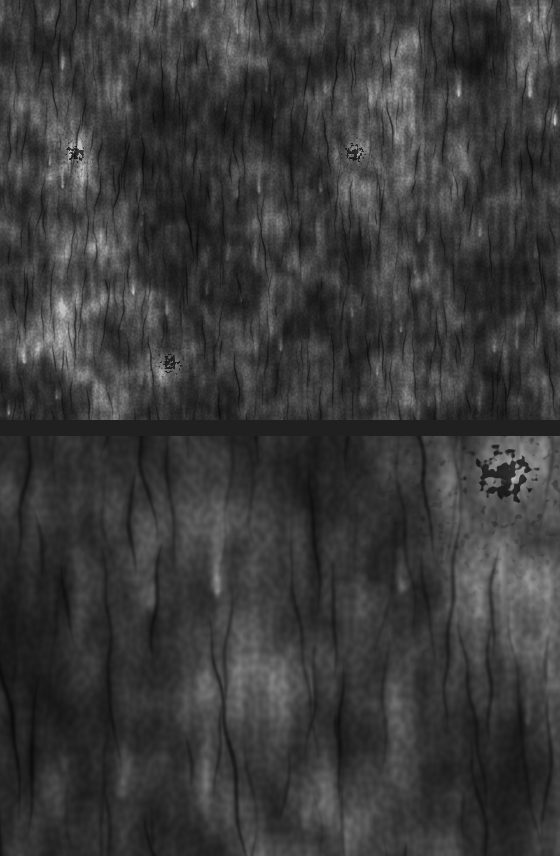
Top: the whole. Bottom: its middle third, enlarged.
Give the GLSL for this texture, as a Shadertoy shader.

```glsl
// Dark weathered bark: smoky vertical grain, thin cracks, pale flecks and speckled knots.

// Tone: all layers add up as exposure, then scale the middle grey
const float MID_GREY = 0.222;
const float CLOUD_GAIN = 1.05;
const float BLOTCH_GAIN = 0.80;
const float SMUDGE_GAIN = 0.62;
const float WISP_GAIN = 0.38;
const float STREAK_GAIN = 0.36;
const float GRAIN_GAIN = 0.26;
const float CLOUD_WARP = 0.035;

// Features, in units of the canvas height
const vec2 LONG_CRACK_CELL = vec2(0.046, 0.150);
const vec2 SHORT_CRACK_CELL = vec2(0.034, 0.080);
const float CRACK_SHARE = 0.68;
const float CRACK_WIDTH = 0.0016;
const float CRACK_LEAN = 0.32;
const float CRACK_WAVER = 0.009;
const float CRACK_DEPTH = 0.85;
const vec2 FLECK_CELL = vec2(0.085, 0.120);
const float FLECK_SHARE = 0.38;
const float FLECK_GAIN = 0.70;
const int KNOT_COUNT = 3;
const float KNOT_RADIUS = 0.021;
const float KNOT_DEPTH = 1.25;
const float HALO_RADIUS = 0.060;
const float HALO_GAIN = 1.05;

vec2 hash2(vec2 p) {
    vec3 q = fract(p.xyx * vec3(0.1031, 0.1030, 0.0973));
    q += dot(q, q.yzx + 33.33);
    return fract((q.xx + q.yz) * q.zy);
}

float cornerSlope(vec2 cell, vec2 offset) {
    float angle = 6.2832 * hash2(cell).x;
    return dot(vec2(cos(angle), sin(angle)), offset);
}

float gradientNoise(vec2 p) {
    vec2 i = floor(p), f = p - i;
    vec2 u = f * f * f * (f * (f * 6.0 - 15.0) + 10.0);
    vec2 e = vec2(1.0, 0.0);
    float low = mix(cornerSlope(i, f), cornerSlope(i + e, f - e), u.x);
    float high = mix(cornerSlope(i + e.yx, f - e.yx), cornerSlope(i + 1.0, f - 1.0), u.x);
    return mix(low, high, u.y);
}

// Tapered, wavering near-vertical lines scattered on a jittered grid
float cracks(vec2 p, vec2 cell, float seed, float pixel) {
    float ink = 0.0;
    vec2 home = floor(p / cell);
    for (int y = -1; y <= 1; y++)
    for (int x = -1; x <= 1; x++) {
        vec2 id = home + vec2(x, y);
        vec2 jitter = hash2(id + seed), kind = hash2(id + seed + 57.0);
        vec2 choice = hash2(id + seed + 173.0);
        if (choice.x > CRACK_SHARE) continue;
        vec2 d = p - (id + jitter) * cell;
        float t = d.y / (cell.y * mix(0.25, 0.8, kind.x));
        float taper = max(0.0, 1.0 - t * t);
        float waver = gradientNoise(vec2(jitter.x * 40.0 + seed, p.y * 21.0));
        float lean = (kind.y - 0.5) * CRACK_LEAN;
        float off = d.x - lean * d.y - waver * CRACK_WAVER;
        float width = max(CRACK_WIDTH * (0.5 + 0.7 * taper), 0.55 * pixel);
        float line = exp(-off * off / (width * width));
        float shade = 0.22 * exp(-off * off / (12.0 * width * width));
        ink = max(ink, (line + shade) * taper * mix(0.2, 1.0, choice.y));
    }
    return ink;
}

// Pale drops with a crisp lower tip and a tail fading upward
float flecks(vec2 p) {
    float glow = 0.0;
    vec2 home = floor(p / FLECK_CELL);
    for (int y = -1; y <= 1; y++)
    for (int x = -1; x <= 1; x++) {
        vec2 id = home + vec2(x, y);
        vec2 kind = hash2(id + 211.0);
        vec2 d = p - (id + hash2(id + 137.0)) * FLECK_CELL;
        float t = clamp(d.y / mix(0.03, 0.085, kind.y), 0.0, 1.0);
        float width = mix(0.003, 0.0065, kind.y) * (0.5 + 0.5 * smoothstep(0.0, 0.25, t));
        float body = smoothstep(0.0, 0.15, t) * (1.0 - t) * exp(-d.x * d.x / (width * width));
        glow += body * step(kind.x, FLECK_SHARE) * mix(0.5, 1.6, kind.x / FLECK_SHARE);
    }
    return glow;
}

// Bright halo around a crumbly dark core
float knots(vec2 p) {
    float exposure = 0.0;
    float crumbs = gradientNoise(p * 120.0) + 0.7 * gradientNoise(p * 230.0 + 7.0);
    float ragged = gradientNoise(p * vec2(22.0, 14.0) + 31.0);
    for (int i = 0; i < KNOT_COUNT; i++) {
        float n = float(i);
        vec2 center = vec2(mod(0.18 + 0.665 * n, 1.105), 0.635 - 0.5 * step(1.5, n));
        vec2 d = p - center;
        float r = length(d * vec2(1.0, 1.15));
        float halo = exp(-length(d * vec2(1.15, 0.8)) / HALO_RADIUS) * (1.0 + 0.9 * ragged);
        float core = smoothstep(0.0, 0.3, crumbs + 0.75 * (0.9 - r / KNOT_RADIUS));
        float dust = smoothstep(0.2, 0.55, crumbs) * exp(-r / HALO_RADIUS);
        exposure += HALO_GAIN * halo - KNOT_DEPTH * max(core, 0.5 * dust);
    }
    return exposure;
}

void mainImage(out vec4 fragColor, in vec2 fragCoord) {
    float pixel = 1.0 / iResolution.y;
    vec2 p = fragCoord * pixel;

    // Smoky clouds with ragged edges, over faint vertical fibre
    vec2 sway = vec2(gradientNoise(p * 9.0 + 5.0), gradientNoise(p * 9.0 + 53.0));
    vec2 q = p + CLOUD_WARP * sway;
    float cloud = gradientNoise(q * vec2(4.0, 2.9) + 3.7);
    float blotch = gradientNoise(q * vec2(10.0, 7.5) + 19.0);
    float smudge = gradientNoise(q * vec2(23.0, 16.0) + 41.0);
    float wisp = gradientNoise(p * vec2(52.0, 32.0) + 29.0);
    float streak = gradientNoise(p * vec2(80.0, 9.0) + 67.0);
    float grain = gradientNoise(p * vec2(180.0, 140.0) + 83.0);
    float exposure = CLOUD_GAIN * cloud + BLOTCH_GAIN * blotch + SMUDGE_GAIN * smudge
                   + WISP_GAIN * wisp + STREAK_GAIN * streak + GRAIN_GAIN * grain;

    // Surface marks
    float crack = max(cracks(p, LONG_CRACK_CELL, 11.0, pixel),
                      0.8 * cracks(p, SHORT_CRACK_CELL, 91.0, pixel));
    exposure += FLECK_GAIN * flecks(p) + knots(p) - CRACK_DEPTH * crack;

    fragColor = vec4(vec3(min(MID_GREY * exp(exposure), 0.75)), 1.0);
}
```
